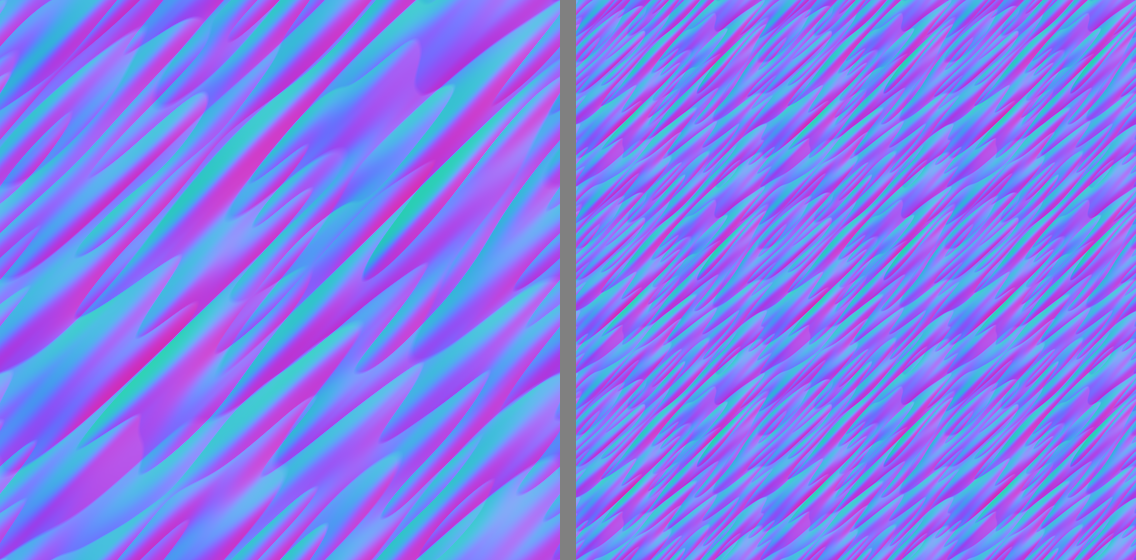
Left, the tile; right, the same tile 3 across and 3 down.
Write a three.js fragment shader that draws this texture map.

```glsl
// Tangent-space normal map of diagonal folds with rounded crests and sharp valleys.
// Two octaves of folded (absolute) gradient noise, stretched along the diagonal,
// give an analytic slope; the lattice wraps, so the tile repeats seamlessly.

varying vec2 vUv;

// Random unit gradient for one lattice corner, wrapped to the period.
vec2 cornerGradient(vec2 cell, vec2 period, float seed) {
  vec2 c = mod(cell + 0.5, period) + seed;
  vec3 q = fract(c.xyx * vec3(0.1031, 0.1030, 0.0973));
  q += dot(q, q.yzx + 33.33);
  return normalize(fract((q.xx + q.yz) * q.zy) - 0.4999);
}

// Gradient noise: value in x, derivatives in yz.
vec3 noiseSlope(vec2 p, vec2 period, float seed) {
  vec2 i = floor(p);
  vec2 f = p - i;
  vec2 u = f * f * f * (f * (f * 6.0 - 15.0) + 10.0);
  vec2 du = 30.0 * f * f * (f - 1.0) * (f - 1.0);

  vec2 ga = cornerGradient(i, period, seed);
  vec2 gb = cornerGradient(i + vec2(1.0, 0.0), period, seed);
  vec2 gc = cornerGradient(i + vec2(0.0, 1.0), period, seed);
  vec2 gd = cornerGradient(i + vec2(1.0, 1.0), period, seed);

  float a = dot(ga, f);
  float b = dot(gb, f - vec2(1.0, 0.0));
  float c = dot(gc, f - vec2(0.0, 1.0));
  float d = dot(gd, f - vec2(1.0, 1.0));

  float value = mix(mix(a, b, u.x), mix(c, d, u.x), u.y);
  vec2 slope = mix(mix(ga, gb, u.x), mix(gc, gd, u.x), u.y);
  slope += du * vec2(mix(b - a, d - c, u.y), mix(c - a, d - b, u.x));
  return vec3(value, slope);
}

// Slope of abs(noise), with the crease softened over a thin band.
vec2 foldSlope(vec2 p, vec2 period, float seed) {
  vec3 n = noiseSlope(p, period, seed);
  float side = clamp(n.x / (0.012 * length(n.yz) + 0.001), -1.0, 1.0);
  return side * n.yz;
}

void main() {
  // x crosses the folds, y runs along them.
  vec2 period = vec2(6.0, 2.0);
  vec2 p = vec2(vUv.x - vUv.y, vUv.x) * period;

  // Broad folds plus finer ones at twice the frequency.
  vec2 slope = vec2(0.0);
  float amplitude = 1.0;
  float scale = 1.0;
  for (int octave = 0; octave < 2; octave++) {
    float seed = 17.0 + 23.0 * float(octave);
    slope += amplitude * scale * foldSlope(p * scale, period * scale, seed);
    amplitude *= 0.42;
    scale *= 2.0;
  }

  // Chain rule back to canvas axes, then pack the normal as colour.
  vec2 canvasSlope = vec2(slope.x + slope.y * period.y / period.x, -slope.x);
  vec3 normal = normalize(vec3(-0.58 * canvasSlope, 1.0));
  gl_FragColor = vec4(normal * 0.5 + 0.5, 1.0);
}
```
